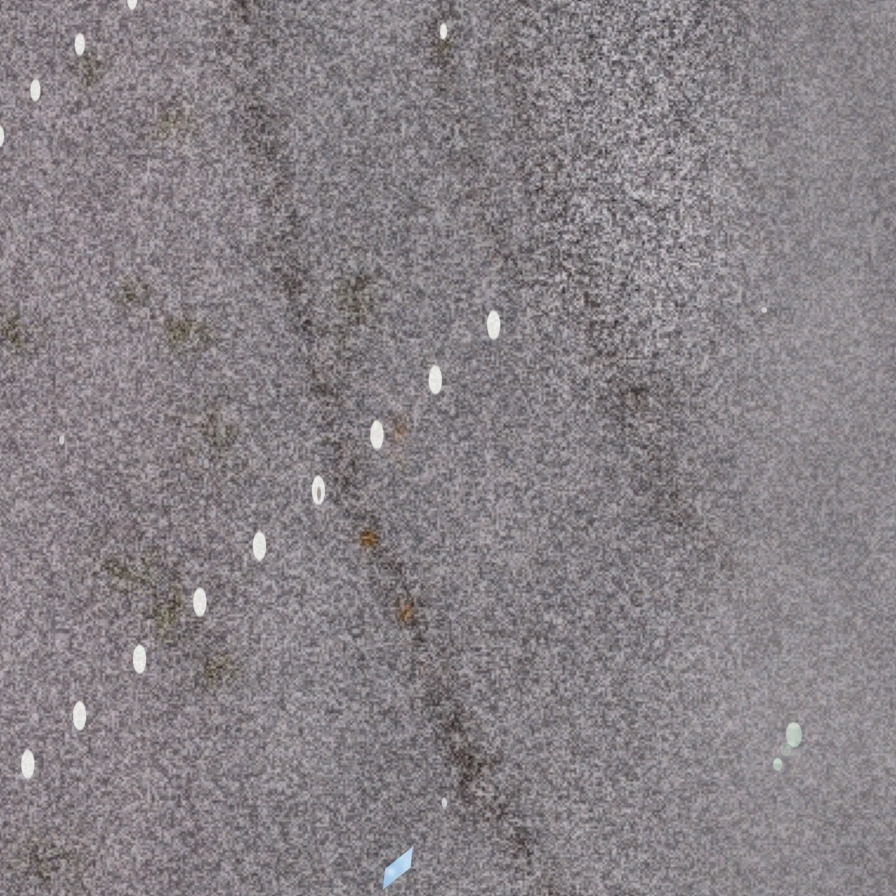
A WebGL 2 fragment shader for this texture:

```glsl
#version 300 es
precision highp float;

#define GRAIN 0.43
#define FINE_SCALE 380.0
#define STONE_SCALE 200.0
#define DOT_SIZE vec2(0.0074, 0.0162)
#define ASPHALT vec3(0.525, 0.508, 0.524)
#define SOIL vec3(0.34, 0.305, 0.295)
#define MOSS vec3(0.34, 0.32, 0.23)
#define RUST vec3(0.50, 0.34, 0.18)
#define PAINT vec3(0.90, 0.90, 0.89)

uniform vec2 u_resolution;
out vec4 fragColor;

float hash(vec2 p) {
  vec3 q = fract(p.xyx * vec3(0.1031, 0.1030, 0.0973));
  q += dot(q, q.yzx + 33.33);
  return fract((q.x + q.y) * q.z);
}

float noise(vec2 p) {
  vec2 i = floor(p), f = fract(p);
  f = f * f * (3.0 - 2.0 * f);
  return mix(mix(hash(i), hash(i + vec2(1, 0)), f.x),
             mix(hash(i + vec2(0, 1)), hash(i + vec2(1, 1)), f.x), f.y);
}

float fbm(vec2 p) {
  float sum = 0.0, amp = 0.5;
  for (int i = 0; i < 4; i++) {
    sum += amp * noise(p);
    p = mat2(1.6, 1.2, -1.2, 1.6) * p + 7.3;
    amp *= 0.5;
  }
  return sum;
}

// Soft round falloff
float blob(vec2 p, vec2 center, vec2 radius) {
  vec2 d = (p - center) / radius;
  return exp(-dot(d, d));
}

// Antialiased ellipse coverage
float ellipse(vec2 p, vec2 center, vec2 radius, float px) {
  float d = (length((p - center) / radius) - 1.0) * radius.x;
  return 1.0 - smoothstep(-px, px, d);
}

// Antialiased sheared box coverage
float card(vec2 p, vec2 center, vec2 halfSize, float px) {
  vec2 q = p - center;
  q.y -= 0.8 * q.x;
  q.x -= 0.12 * q.y;
  vec2 d = abs(q) - halfSize;
  return 1.0 - smoothstep(-px, px, max(d.x, d.y));
}

float track(float x, float center, float width) {
  float d = (x - center) / width;
  return exp(-d * d);
}

void main() {
  vec2 p = gl_FragCoord.xy / u_resolution;
  float px = 0.9 / u_resolution.y;
  float v = 1.0 - p.y;
  float clumps = smoothstep(0.30, 0.62, fbm(p * 60.0));

  // Broad tone: pale gravel, smooth right side, slanted wear
  float gravel = smoothstep(0.54, 0.66, p.x) * (1.0 - smoothstep(0.74, 0.87, p.x))
    * (1.0 - smoothstep(0.25, 0.52, v));
  float smoothSide = smoothstep(0.76, 0.95, p.x + 0.08 * v);
  vec3 color = ASPHALT + 0.10 * (fbm(p * vec2(9.0, 5.0)) - 0.47);
  color += 0.035 * gravel + 0.035 * smoothSide;
  color += vec3(0.022, 0.008, 0.012) * (1.0 - smoothstep(0.1, 0.4, p.x));
  color += 0.04 * smoothSide * (noise(vec2(p.x * 22.0 - v * 8.0, v * 3.0)) - 0.5);

  // Worn wheel tracks
  float x = p.x + 0.02 * (noise(vec2(v * 14.0, 3.0)) - 0.5);
  float left = track(x, 0.265 + 0.13 * v + 0.21 * v * v, 0.023);
  float middle = track(x, 0.49 + 0.9 * v * v, 0.020) * (1.0 - smoothstep(0.25, 0.40, v));
  float right = track(x, 0.57 + 0.1 * v + 0.42 * v * v, 0.028) * (1.0 - smoothstep(0.55, 0.75, v));
  float soil = 0.70 * left + 0.50 * middle + 0.45 * right;
  soil += 0.5 * blob(p, vec2(0.535, 0.12), vec2(0.045, 0.05));
  soil += 0.35 * blob(p, vec2(0.72, 0.56), vec2(0.06, 0.03));
  soil += 0.28 * blob(p, vec2(0.19, 0.38), vec2(0.09, 0.14));
  soil += 0.25 * blob(p, vec2(0.57, 0.26), vec2(0.06, 0.06));
  soil += 0.30 * blob(p, vec2(0.40, 0.64), vec2(0.025, 0.09));
  color = mix(color, SOIL, min(soil, 1.0) * (0.20 + 0.60 * clumps));

  // Moss and rust stains
  float moss = blob(p, vec2(0.02, 0.63), vec2(0.025, 0.02))
    + blob(p, vec2(0.208, 0.63), vec2(0.025, 0.022))
    + 0.7 * blob(p, vec2(0.15, 0.67), vec2(0.02, 0.02))
    + blob(p, vec2(0.19, 0.315), vec2(0.022, 0.025))
    + 0.9 * blob(p, vec2(0.245, 0.25), vec2(0.022, 0.02))
    + 0.6 * blob(p, vec2(0.14, 0.365), vec2(0.04, 0.025))
    + 0.5 * blob(p, vec2(0.24, 0.51), vec2(0.035, 0.04))
    + 0.7 * blob(p, vec2(0.10, 0.92), vec2(0.015, 0.02))
    + 0.6 * blob(p, vec2(0.19, 0.86), vec2(0.035, 0.025))
    + 0.5 * blob(p, vec2(0.395, 0.67), vec2(0.02, 0.05))
    + 0.7 * blob(p, vec2(0.496, 0.95), vec2(0.01, 0.018))
    + 0.6 * blob(p, vec2(0.06, 0.04), vec2(0.04, 0.03));
  color = mix(color, MOSS, min(moss, 1.0) * (0.15 + 0.55 * clumps));
  float rust = blob(p, vec2(0.411, 0.397), vec2(0.010, 0.017))
    + 0.9 * blob(p, vec2(0.452, 0.318), vec2(0.008, 0.014))
    + 0.4 * blob(p, vec2(0.446, 0.515), vec2(0.012, 0.03));
  color = mix(color, RUST, min(rust, 1.0) * (0.25 + 0.55 * clumps));

  // Stones and fine grit
  float coarse = noise(p * STONE_SCALE) - 0.5;
  float fine = noise(p * FINE_SCALE + 19.0) - 0.5;
  float contrast = GRAIN * (1.0 + 0.4 * gravel + 0.3 * min(soil + moss, 1.0) - 0.38 * smoothSide);
  color += contrast * (0.42 * coarse + 0.58 * fine);
  color += 0.03 * (vec3(noise(p * 190.0 + 5.0), 0.5, noise(p * 190.0 + 61.0)) - 0.5);
  float pits = smoothstep(0.80, 0.97, noise(p * 170.0 + 41.0));
  color -= 0.12 * pits * (0.5 + 0.7 * gravel) * (1.0 - 0.6 * smoothSide);

  // Long diagonal row of painted dots
  float paint = 0.0;
  for (int i = 0; i < 9; i++) {
    float n = float(i);
    vec2 center = vec2(0.031, 0.147) + n * vec2(0.065, 0.0613) - 0.0195 * n * exp(-n);
    paint = max(paint, ellipse(p, center, DOT_SIZE, px));
  }
  // Short curved row in the upper left corner, and one lone dot
  for (int i = 0; i < 4; i++) {
    float n = float(i);
    vec2 center = vec2(0.036 * n + 0.0045 * n * n - 0.001, 0.848 + 0.0512 * n);
    paint = max(paint, ellipse(p, center, DOT_SIZE * 0.76, px));
  }
  paint = max(paint, ellipse(p, vec2(0.495, 0.965), DOT_SIZE * 0.55, px));
  color = mix(color, PAINT + 0.07 * fine, paint);
  color = mix(color, SOIL + 0.2, 0.8 * ellipse(p, vec2(0.356, 0.449), DOT_SIZE * vec2(0.3, 0.45), px));

  // Pale litter, small chips and the blue card
  float litter = ellipse(p, vec2(0.886, 0.180), vec2(0.009, 0.014), px);
  litter = max(litter, ellipse(p, vec2(0.868, 0.147), vec2(0.005, 0.007), px));
  litter = max(litter, 0.5 * ellipse(p, vec2(0.877, 0.164), vec2(0.006, 0.008), px));
  color = mix(color, vec3(0.76, 0.82, 0.77) + 0.15 * coarse, 0.9 * litter);
  float chips = ellipse(p, vec2(0.853, 0.654), vec2(0.003), px)
    + ellipse(p, vec2(0.069, 0.509), vec2(0.003, 0.005), px)
    + ellipse(p, vec2(0.496, 0.104), vec2(0.003, 0.006), px);
  color = mix(color, PAINT, 0.75 * chips);
  vec3 blue = mix(vec3(0.55, 0.73, 0.88), vec3(0.80, 0.89, 0.95), noise(p * 110.0));
  color = mix(color, blue, card(p, vec2(0.444, 0.031), vec2(0.0155, 0.0105), px));

  fragColor = vec4(clamp(color, 0.0, 1.0), 1.0);
}
```
